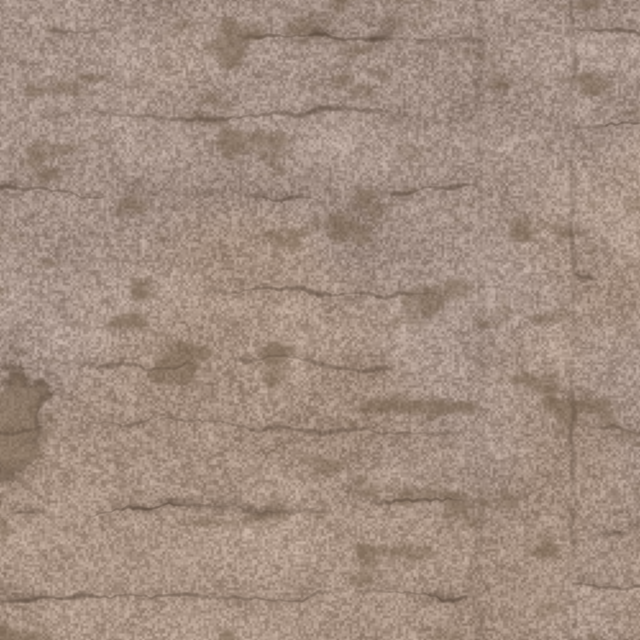
This texture is drawn by a WebGL 2 fragment shader. Its source:

```glsl
#version 300 es
precision highp float;

// Weathered sandstone: fine grain over soft mottling, split by wavering
// horizontal cracks with sooty halos. A smooth upright band interrupts the
// cracks, and brown stains gather at the left edge and in scattered spots.

uniform vec2 u_resolution;
out vec4 outColor;

const vec3 STONE = vec3(0.649, 0.568, 0.515);
const vec3 CRACK = vec3(0.33, 0.265, 0.215);
const vec3 STAIN = vec3(0.43, 0.355, 0.27);
const vec3 TINT = vec3(-0.006, 0.004, 0.024);   // cool shift in the upper stone
const float FINE_GRAIN = 0.17;
const float COARSE_GRAIN = 0.08;
const float MOTTLE = 0.13;
const float GRAIN_SCALE = 250.0;
const int ROWS = 8;
const float ROW_JITTER = 0.045;
const float BAND_LEFT = 0.75;
const float BAND_RIGHT = 0.895;

float hash(vec2 cell) {
  uvec2 q = uvec2(ivec2(cell)) * uvec2(1597334673u, 3812015801u);
  uint n = (q.x ^ q.y) * 1597334673u;
  n = (n ^ (n >> 15u)) * 2246822519u;
  return float((n ^ (n >> 13u)) >> 8u) / 16777216.0;
}

float noise(vec2 p) {
  vec2 i = floor(p), f = fract(p);
  f = f * f * (3.0 - 2.0 * f);
  return mix(mix(hash(i), hash(i + vec2(1, 0)), f.x),
             mix(hash(i + vec2(0, 1)), hash(i + vec2(1, 1)), f.x), f.y);
}

float fbm(vec2 p) {
  float sum = 0.0, amp = 0.5;
  for (int i = 0; i < 4; i++) {
    sum += amp * noise(p);
    p = p * 2.03 + 17.3;
    amp *= 0.5;
  }
  return sum / 0.9375;
}

// Darkness of one panel's cracks: x is the thin core, y the soft halo.
vec2 cracks(vec2 p, float panel) {
  vec2 dark = vec2(0.0);
  float patches = smoothstep(0.4, 0.75, fbm(p * vec2(22.0, 60.0) + panel));
  for (int i = 0; i < ROWS; i++) {
    float seed = float(i) * 13.0 + panel;
    float height = (float(i) + 0.5) / float(ROWS)
                 + (hash(vec2(seed, 3.0)) - 0.5) * ROW_JITTER;
    float wander = (noise(vec2(p.x * 7.0, seed)) - 0.5) * 0.026
                 + (noise(vec2(p.x * 30.0, seed + 1.0)) - 0.5) * 0.009
                 + (noise(vec2(p.x * 110.0, seed + 2.0)) - 0.5) * 0.004;
    float d = p.y - height - wander;
    float weight = mix(0.55, 1.0, hash(vec2(seed, 9.0)));
    float present = smoothstep(0.22, 0.55, noise(vec2(p.x * 9.0, seed + 3.0)));
    float swell = noise(vec2(p.x * 24.0, seed + 4.0));
    float width = 0.0028 + 0.0055 * swell * swell;
    float core = (1.0 - smoothstep(0.1 * width, width, abs(d)))
               * present * mix(0.35, 1.0, swell);
    float reach = d > 0.0 ? 0.016 : 0.007;
    float sooty = smoothstep(0.35, 0.8, noise(vec2(p.x * 8.0, seed + 5.0)));
    float halo = exp(-abs(d) / reach) * (0.2 * present + sooty * patches);
    dark = max(dark, vec2(core, halo) * weight);
  }
  return dark;
}

// Thin broken upright seam at the given x.
float seam(vec2 p, float x, float width) {
  float wobble = (noise(vec2(p.y * 28.0, x * 90.0)) - 0.5) * 0.012;
  float broken = smoothstep(0.2, 0.8, noise(vec2(p.y * 18.0, x * 50.0)));
  return exp(-pow((p.x - x - wobble) / width, 2.0)) * (0.25 + 0.75 * broken);
}

void main() {
  vec2 p = gl_FragCoord.xy / u_resolution;

  // Stone body: broad tint, mottling and two sizes of grain
  float mottle = fbm(p * vec2(9.0, 13.0) + 4.0) - 0.5;
  float fine = noise(p * GRAIN_SCALE) - 0.5;
  float coarse = noise(p * GRAIN_SCALE * 0.5 + 31.0) - 0.5;
  vec3 color = STONE + mottle * MOTTLE + fine * FINE_GRAIN + coarse * COARSE_GRAIN;
  float cool = smoothstep(0.35, 0.7, fbm(p * 3.0 + 8.0) + 0.3 * (p.y - 0.5));
  color += TINT * (cool - 0.35);

  // Scattered smudges, slightly stretched along the bedding
  float smudge = smoothstep(0.6, 0.82, fbm(p * vec2(14.0, 22.0) + 50.0));
  color = mix(color, STAIN, 0.5 * smudge);

  // Brown stain with a ragged outline at the left edge
  float ragged = (fbm(p * 28.0 + 70.0) - 0.5) * 1.3;
  float blot = length((p - vec2(0.02, 0.345)) / vec2(0.05, 0.095)) + ragged;
  float rim = exp(-pow((blot - 0.85) / 0.16, 2.0));
  color = mix(color, STAIN, 0.5 * (1.0 - smoothstep(0.6, 1.15, blot)));
  color = mix(color, CRACK, 0.4 * rim * smoothstep(0.3, 0.6, noise(p * 24.0)));

  // Cracked panels on both sides of the smooth band
  float edge = (noise(vec2(p.y * 16.0, 6.0)) - 0.5) * 0.05;
  float leftPanel = 1.0 - smoothstep(BAND_LEFT - 0.04, BAND_LEFT, p.x + edge);
  float rightPanel = smoothstep(BAND_RIGHT, BAND_RIGHT + 0.01, p.x);
  vec2 dark = p.x < 0.5 * (BAND_LEFT + BAND_RIGHT)
            ? cracks(p, 211.0) * leftPanel : cracks(p, 547.0) * rightPanel;
  color = mix(color, CRACK, 0.5 * min(dark.y, 1.0));
  color = mix(color, CRACK, 0.72 * dark.x);

  // Seams that bound the band
  color = mix(color, CRACK, 0.16 * seam(p, BAND_LEFT, 0.008));
  color = mix(color, CRACK, 0.34 * seam(p, BAND_RIGHT, 0.0045));

  outColor = vec4(clamp(color, 0.0, 1.0), 1.0);
}
```
